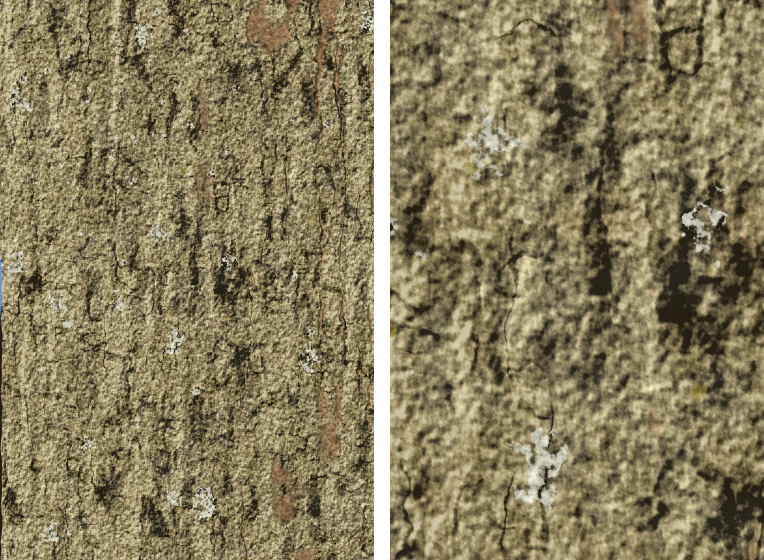
Left, the full canvas; right, a detail of the centre.
Give the GLSL for this texture, as a Shadertoy shader.

```glsl
// Sunlit tree bark: rough vertical ridges, dark cracks, orange fissures and pale lichen.

const vec3 SHADOW = vec3(0.14, 0.12, 0.07);
const vec3 BROWN  = vec3(0.37, 0.33, 0.22);
const vec3 OLIVE  = vec3(0.50, 0.45, 0.30);
const vec3 TAN    = vec3(0.67, 0.61, 0.43);
const vec3 CREAM  = vec3(0.80, 0.77, 0.64);
const vec3 GREY   = vec3(0.59, 0.56, 0.43);
const vec3 ORANGE = vec3(0.72, 0.54, 0.38);
const vec3 LICHEN = vec3(0.76, 0.76, 0.69);
const vec3 YELLOW = vec3(0.60, 0.53, 0.18);
const vec3 SKY    = vec3(0.42, 0.58, 0.82);
const vec2 TO_LIGHT = vec2(-0.0016, 0.0022);

float hash(vec2 p) {
    vec3 q = fract(p.xyx * 0.1031);
    q += dot(q, q.yzx + 33.33);
    return fract((q.x + q.y) * q.z);
}

float noise(vec2 p) {
    vec2 i = floor(p), f = fract(p);
    f = f * f * (3.0 - 2.0 * f);
    return mix(mix(hash(i), hash(i + vec2(1, 0)), f.x),
               mix(hash(i + vec2(0, 1)), hash(i + vec2(1, 1)), f.x), f.y);
}

float fbm(vec2 p) {
    float sum = 0.0, amp = 0.53;
    for (int i = 0; i < 4; i++) {
        sum += amp * noise(p);
        p = mat2(0.8, 0.6, -0.6, 0.8) * p * 2.05 + 17.3;
        amp *= 0.5;
    }
    return sum;
}

float ramp(float from, float to, float x) {
    return clamp((x - from) / (to - from), 0.0, 1.0);
}

// Thin line along the middle level of a noise field
float crackLine(float field, float width) {
    return 1.0 - smoothstep(width * 0.2, width, abs(field - 0.5));
}

// Bends the straight grain and squeezes it towards the left rim
vec2 warpGrain(vec2 p) {
    vec2 bend = vec2(fbm(p * vec2(30.0, 22.0)), fbm(p * vec2(34.0, 28.0) + 7.7)) - 0.5;
    p.x -= 0.03 * exp(-p.x * 18.0);
    return p + 0.022 * bend;
}

float ridges(vec2 w) {
    return noise(w * vec2(52.0, 6.0) + 3.1);
}

float barkHeight(vec2 p) {
    vec2 w = warpGrain(p);
    float plates = fbm(w * vec2(80.0, 44.0) + 11.0);
    float crumbs = fbm(p * vec2(170.0, 145.0));
    return 0.5 * ridges(w) + 0.42 * plates + 0.36 * crumbs;
}

vec3 barkColour(float tone) {
    vec3 c = mix(SHADOW, BROWN, ramp(0.13, 0.33, tone));
    c = mix(c, OLIVE, ramp(0.33, 0.45, tone));
    c = mix(c, TAN, ramp(0.45, 0.61, tone));
    return mix(c, CREAM, ramp(0.61, 0.78, tone));
}

// Ragged spots scattered one per cell; density is the share of filled cells
float spots(vec2 p, float cell, float density, float radius, float seed) {
    float cover = 0.0;
    float ragged = (fbm(p * 110.0 + seed) - 0.5) * radius * 2.6;
    vec2 id = floor(p / cell);
    for (int y = -1; y <= 1; y++)
    for (int x = -1; x <= 1; x++) {
        vec2 n = id + vec2(x, y);
        vec2 centre = (n + vec2(hash(n + seed), hash(n + seed + 5.3))) * cell;
        float size = radius * mix(0.35, 1.0, hash(n + seed + 9.1));
        float d = length((p - centre) * vec2(1.0, 0.8)) + ragged - size;
        cover = max(cover, step(hash(n + seed + 21.7), density) * (1.0 - smoothstep(-0.001, 0.0015, d)));
    }
    return cover;
}

void mainImage(out vec4 fragColor, in vec2 fragCoord) {
    vec2 p = fragCoord / iResolution.y;
    vec2 w = warpGrain(p);
    vec2 jagged = w + 0.011 * (vec2(fbm(p * 85.0), fbm(p * 85.0 + 40.0)) - 0.5);
    float rightSide = smoothstep(0.25, 0.45, p.x);

    // Relief shading, ridge tops and fine grain
    float slope = barkHeight(p) - barkHeight(p + TO_LIGHT);
    float grain = fbm(p * 260.0 + 41.0) - 0.5;
    float tone = 0.535 + 1.85 * slope + 0.62 * grain + 0.16 * (ridges(w) - 0.5);
    tone += 0.05 * (noise(p * vec2(9.0, 5.0) + 2.0) - 0.5) + 0.06 * exp(-p.x * 20.0);

    // Long vertical cracks, short cross cracks and shaded hollows
    float longCrack = crackLine(noise(jagged * vec2(46.0, 5.0) + 8.0), 0.09)
                    * smoothstep(0.42, 0.62, noise(p * vec2(34.0, 22.0) + 4.0));
    float crossCrack = crackLine(noise(jagged * vec2(30.0, 58.0) + 60.0), 0.11)
                     * smoothstep(0.5, 0.66, noise(p * vec2(55.0, 42.0) + 33.0));
    float hollow = (1.0 - smoothstep(0.06, 0.15, noise(jagged * vec2(44.0, 58.0) + 90.0)))
                 * mix(0.4, 0.9, rightSide);
    tone -= 0.27 * longCrack + 0.25 * crossCrack + 0.25 * hollow;

    vec3 colour = barkColour(tone);
    float weathered = smoothstep(0.35, 0.7, fbm(p * vec2(40.0, 28.0) + 70.0));
    colour = mix(colour, GREY * max(tone, 0.15) / 0.55, 0.6 * weathered);

    // Orange fissures with a dark lip
    vec2 f = jagged * vec2(22.0, 1.6) + 25.0;
    float broken = smoothstep(0.47, 0.62, noise(p * vec2(22.0, 24.0) + 52.0)) * mix(0.08, 1.0, rightSide);
    colour = mix(colour, SHADOW, 0.6 * broken * crackLine(noise(f + vec2(0.06, 0.0)), 0.045));
    colour = mix(colour, ORANGE * (0.95 + 0.9 * grain), 0.7 * broken * crackLine(noise(f), 0.04));

    // Lichen patches, pale flecks and yellow dots
    float density = mix(0.28, 0.06, rightSide);
    float lichen = max(spots(p, 0.085, density, 0.018, 13.0), spots(p, 0.035, density * 0.5, 0.006, 31.0));
    float crust = 0.95 + 0.8 * grain + 0.8 * slope;
    colour = mix(colour, LICHEN * crust, lichen * smoothstep(-0.18, 0.0, grain + 0.5 * slope));
    colour = mix(colour, YELLOW, 0.5 * spots(p, 0.05, 0.1, 0.0035, 77.0));

    // Sliver of background beyond the left rim
    float below = 1.0 - smoothstep(0.5, 0.57, p.y);
    float rim = below * (0.005 + 0.004 * (noise(p.yy * 30.0) - 0.6)) - 0.002;
    vec3 behind = mix(SHADOW, SKY, smoothstep(0.42, 0.46, p.y));
    colour = mix(behind, colour, smoothstep(rim - 0.001, rim + 0.001, p.x));

    fragColor = vec4(clamp(colour, 0.0, 1.0), 1.0);
}
```
